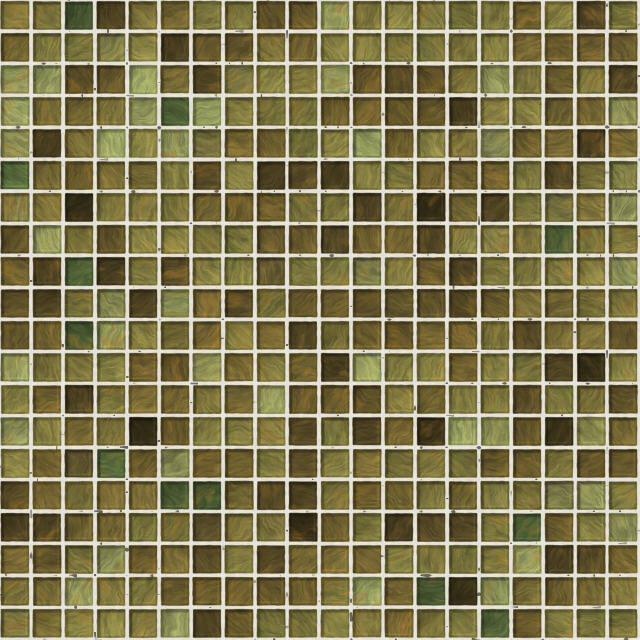
Give the GLSL for this texture, as a Shadertoy shader.

```glsl
const float TILES = 20.0;            // repeats across and down
const vec2  GRID_SHIFT = vec2(0.03, -0.02);
const float GROUT_WIDTH = 0.125;     // in tile pitches
const float CORNER_RADIUS = 0.035;
const float EDGE_SOFTNESS = 0.022;
const float SIZE_JITTER = 0.012;
const float EDGE_WOBBLE = 0.016;
const float BEVEL_WIDTH = 0.15;
const float BEVEL_SHADE = 0.36;
const float STREAK_AMOUNT = 0.60;

const vec3 GROUT       = vec3(0.90, 0.89, 0.85);
const vec3 GROUT_SHADE = vec3(0.67, 0.65, 0.58);
const vec3 UMBER       = vec3(0.28, 0.24, 0.12);
const vec3 BROWN       = vec3(0.41, 0.35, 0.17);
const vec3 OLIVE       = vec3(0.47, 0.45, 0.23);
const vec3 PALE_GREEN  = vec3(0.56, 0.60, 0.37);
const vec3 DEEP_GREEN  = vec3(0.25, 0.34, 0.19);
const vec3 AMBER       = vec3(0.48, 0.33, 0.12);

float hash(vec2 p) {
    return fract(sin(dot(p, vec2(127.1, 311.7))) * 43758.5453);
}

float noise(vec2 p) {
    vec2 i = floor(p), f = fract(p);
    f = f * f * (3.0 - 2.0 * f);
    return mix(mix(hash(i), hash(i + vec2(1, 0)), f.x),
               mix(hash(i + vec2(0, 1)), hash(i + vec2(1, 1)), f.x), f.y);
}

float fbm(vec2 p) {
    float sum = 0.0, amp = 0.5;
    for (int i = 0; i < 4; i++) {
        sum += amp * noise(p);
        p = p * 2.03 + 17.3;
        amp *= 0.5;
    }
    return sum / 0.9375;
}

float roundedBox(vec2 p, vec2 halfSize, float r) {
    vec2 q = abs(p) - halfSize + r;
    return length(max(q, 0.0)) + min(max(q.x, q.y), 0.0) - r;
}

// Base glass colour of one tile
vec3 tileColor(vec2 id) {
    float tone = hash(id + 3.7);
    float accent = hash(id + 41.3);
    vec3 c = mix(UMBER, BROWN, smoothstep(0.0, 0.35, tone));
    c = mix(c, OLIVE, smoothstep(0.35, 0.8, tone));
    c = mix(c, PALE_GREEN, 0.8 * smoothstep(0.82, 0.95, accent));
    c = mix(c, DEEP_GREEN, 0.8 * step(accent, 0.03));
    c = mix(c, UMBER * 0.75, step(0.03, accent) * step(accent, 0.055));
    return c * mix(0.9, 1.1, hash(id + 77.1));
}

// Swirled streaks, turned differently in each tile
vec3 glass(vec2 p, vec2 id) {
    float angle = 6.2832 * hash(id + 12.9);
    float c = cos(angle), s = sin(angle);
    vec2 q = mat2(c, s, -s, c) * p + 9.0 * vec2(hash(id + 5.1), hash(id + 8.3));
    q += 0.35 * (vec2(fbm(q * 2.5), fbm(q * 2.5 + 31.0)) - 0.5);
    float cloud = fbm(q * vec2(2.0, 3.5) + id);
    float streak = fbm(q * vec2(3.0, 16.0) + id * 3.1);
    vec3 color = tileColor(id);
    color = mix(color, AMBER, 0.45 * smoothstep(0.5, 0.75, cloud) * hash(id + 63.0));
    return color * (1.0 + STREAK_AMOUNT * (0.6 * cloud + 0.7 * streak - 0.65));
}

void mainImage(out vec4 fragColor, in vec2 fragCoord) {
    vec2 p = fragCoord / iResolution.xy * TILES + GRID_SHIFT;
    vec2 id = floor(p);
    vec2 local = fract(p) - 0.5;
    float soft = max(EDGE_SOFTNESS, 0.75 * TILES / iResolution.y);

    // Slightly irregular tile outline
    vec2 jitter = vec2(hash(id + 21.0), hash(id + 57.0)) - 0.5;
    vec2 halfSize = vec2(0.5 - 0.5 * GROUT_WIDTH) + SIZE_JITTER * jitter;
    vec2 center = local - SIZE_JITTER * jitter.yx;
    float d = roundedBox(center, halfSize, CORNER_RADIUS);
    d += EDGE_WOBBLE * (noise(p * 7.0) - 0.5);

    // Grout with grain, dim contact edge and sparse pits
    float grain = fbm(p * 9.0);
    vec3 grout = GROUT * (0.96 + 0.08 * grain);
    grout = mix(GROUT_SHADE, grout, smoothstep(-0.01, 0.035, d));
    grout *= 1.0 - 0.55 * smoothstep(0.90, 0.97, noise(p * 5.0 + 90.0));

    // Bevel: dark on the left and top, thin on the other sides
    vec2 low = center + halfSize, high = halfSize - center;
    float broad = 1.0 - smoothstep(0.3 * BEVEL_WIDTH, BEVEL_WIDTH, min(low.x, high.y));
    float thin = 1.0 - smoothstep(0.0, 0.5 * BEVEL_WIDTH, min(high.x, low.y));
    float depth = mix(0.6, 1.15, hash(id + 33.0));
    vec3 tile = glass(local, id);
    tile *= 1.06 + 0.18 * dot(center, vec2(0.5, -0.7));
    tile *= 1.0 - BEVEL_SHADE * depth * max(broad, 0.55 * thin);

    // Faint glint along the inner lower right edge
    float glint = smoothstep(0.05, 0.09, min(high.x, low.y))
                * (1.0 - smoothstep(0.09, 0.14, min(high.x, low.y)));
    tile += 0.06 * glint * hash(id + 15.0) * vec3(1.0, 1.0, 0.75);

    vec3 color = mix(tile, grout, smoothstep(-soft, soft, d));
    fragColor = vec4(clamp(color, 0.0, 1.0), 1.0);
}
```
